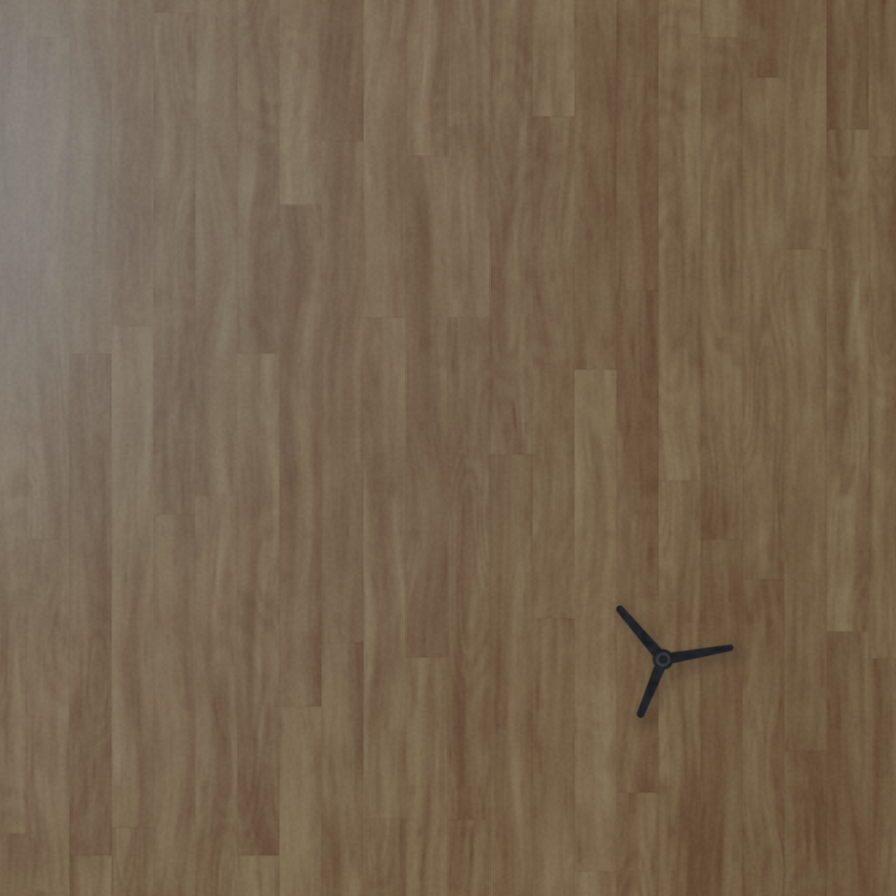
Give the GLSL for this texture, as a WebGL 1 fragment shader.

```glsl
precision highp float;
// Floor of narrow upright wooden planks under soft grey window light, with a
// small dark three-legged stand. Planks are staggered cells; the grain is
// stretched value noise and its contour lines; the stand is made of capsules.
uniform vec2 u_resolution;

const float PLANK_COLUMNS = 21.3;
const float PLANK_LENGTH = 0.56;
const vec3 WOOD_DARK = vec3(0.392, 0.296, 0.208);
const vec3 WOOD_LIGHT = vec3(0.508, 0.436, 0.328);
const vec3 WINDOW_HAZE = vec3(0.55, 0.55, 0.56);
const vec3 STAND_COLOR = vec3(0.125, 0.135, 0.15);

float hash(vec2 p) {
  vec3 q = fract(vec3(p.xyx) * 0.1031);
  q += dot(q, q.yzx + 33.33);
  return fract((q.x + q.y) * q.z);
}

float noise(vec2 p) {
  vec2 cell = floor(p);
  vec2 f = fract(p);
  f = f * f * (3.0 - 2.0 * f);
  float low = mix(hash(cell), hash(cell + vec2(1.0, 0.0)), f.x);
  float high = mix(hash(cell + vec2(0.0, 1.0)), hash(cell + 1.0), f.x);
  return mix(low, high, f.y);
}

float fbm(vec2 p) {
  float sum = 0.0;
  float weight = 0.5;
  for (int i = 0; i < 4; i++) {
    sum += weight * noise(p);
    p = p * 2.03 + 17.3;
    weight *= 0.5;
  }
  return sum / 0.9375;
}

// Wood colour; across and along are measured within one plank.
vec3 woodFloor(vec2 uv) {
  float column = floor(uv.x * PLANK_COLUMNS + 0.35);
  float across = fract(uv.x * PLANK_COLUMNS + 0.35);
  float run = uv.y / PLANK_LENGTH + hash(vec2(column, 7.0)) * 5.0;
  float along = fract(run);
  vec2 id = vec2(column, floor(run));
  float seed = hash(id + 31.0) * 90.0;

  // Broad bands that waver a little, sharper streaks and fine fibres
  float waver = 0.5 * (noise(vec2(seed, uv.y * 7.0)) - 0.5);
  float x = across + waver;
  float bands = fbm(vec2(x * 2.4 + seed, uv.y * 2.6 + seed)) - 0.5;
  float streaks = noise(vec2(x * 6.5 + seed, uv.y * 7.0 + seed)) - 0.5;
  float fibres = fbm(vec2(x * 11.0 + seed, uv.y * 26.0)) - 0.5;

  // Arched figure: contour lines of smooth noise, strong on some planks only
  float figure = noise(vec2(across * 1.7 + seed, uv.y * 9.0 + seed));
  figure += 0.14 * fbm(vec2(across * 3.0 + seed, uv.y * 24.0));
  float rings = sin(figure * 32.0);
  float ringAmount = smoothstep(0.15, 0.8, hash(id + 63.0));

  // Cloudy patches and short dark flecks
  float clouds = fbm(vec2(uv.x * 26.0 + seed, uv.y * 19.0)) - 0.5;
  float fleck = smoothstep(0.76, 0.93, noise(vec2(x * 8.0 + seed, uv.y * 42.0)));

  float tone = 0.54 + 0.3 * (hash(id + 5.0) - 0.5);
  tone += 1.1 * bands + 0.3 * streaks + 0.42 * fibres + 0.42 * clouds;
  tone += 0.1 * rings * ringAmount - 0.17 * fleck;

  // Faint dark joints along the sides and at the ends
  float side = min(across, 1.0 - across) / PLANK_COLUMNS;
  float end = min(along, 1.0 - along) * PLANK_LENGTH;
  tone -= 0.1 * (1.0 - smoothstep(0.0, 0.002, side));
  tone -= 0.13 * (1.0 - smoothstep(0.0, 0.002, end));
  return mix(WOOD_DARK, WOOD_LIGHT, clamp(tone, -0.05, 1.2));
}

// Distance to a segment whose radius narrows from a to b
float capsule(vec2 p, vec2 a, vec2 b, float startRadius, float endRadius) {
  vec2 axis = b - a;
  float t = clamp(dot(p - a, axis) / dot(axis, axis), 0.0, 1.0);
  return length(p - a - axis * t) - mix(startRadius, endRadius, t);
}

float standDistance(vec2 p) {
  float d = length(p) - 0.0115;
  d = min(d, capsule(p, vec2(0.0), vec2(-0.048, 0.056), 0.0065, 0.0042));
  d = min(d, capsule(p, vec2(0.0), vec2(0.075, 0.013), 0.0065, 0.0036));
  return min(d, capsule(p, vec2(0.0), vec2(-0.025, -0.061), 0.0065, 0.0042));
}

// Grey light from the upper left, fading to the right and downwards
vec3 addWindowLight(vec3 color, vec2 uv) {
  vec2 wide = (uv - vec2(0.02, 0.76)) / vec2(0.5, 0.6);
  vec2 edge = (uv - vec2(-0.02, 0.83)) / vec2(0.14, 0.32);
  float haze = 0.37 * exp(-dot(wide, wide)) + 0.36 * exp(-dot(edge, edge));
  float shade = 1.0 - 0.04 * smoothstep(0.6, 1.0, uv.x);
  return mix(color * shade, WINDOW_HAZE, haze);
}

void main() {
  vec2 uv = gl_FragCoord.xy / u_resolution;
  float pixel = 1.0 / min(u_resolution.x, u_resolution.y);

  // Four nearby samples give the wood a slightly soft focus
  vec3 color = vec3(0.0);
  for (int i = 0; i < 4; i++) {
    float k = float(i);
    vec2 corner = vec2(mod(k, 2.0), floor(k * 0.5)) - 0.5;
    color += 0.25 * woodFloor(uv + corner * 0.0014);
  }
  color = addWindowLight(color, uv);
  color += 0.022 * (noise(uv * 330.0) - 0.5);

  // Stand with a soft contact shadow and a lighter ring on its hub
  vec2 p = uv - vec2(0.74, 0.264);
  float d = standDistance(p);
  float shadow = standDistance(p - vec2(0.006, -0.006));
  color *= 1.0 - 0.1 * (1.0 - smoothstep(-0.004, 0.016, shadow));
  float hubRing = 1.0 - smoothstep(0.0, 0.003, abs(length(p) - 0.0065));
  vec3 stand = STAND_COLOR + 0.09 * hubRing + 0.05 * (noise(uv * 160.0) - 0.5);
  float soft = max(pixel, 0.0015);
  color = mix(color, stand, 1.0 - smoothstep(-soft, soft, d));
  gl_FragColor = vec4(color, 1.0);
}
```
